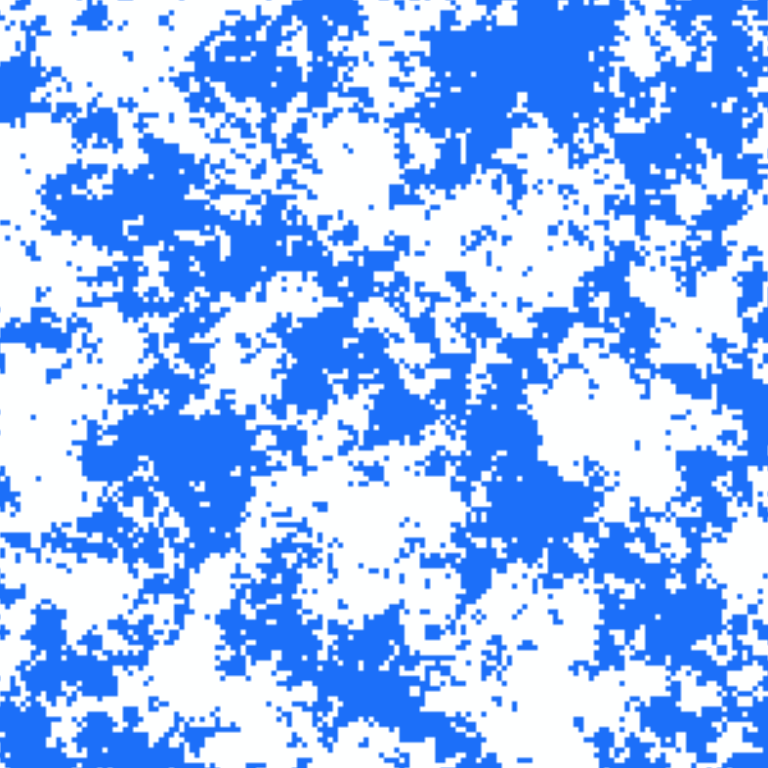
Reproduce this texture procedurally as a Shadertoy shader.

```glsl
// Blue and white speckle: a rough fractal noise field is cut at a threshold
// on a coarse square grid, so ragged patches and single-cell specks appear.
// Neighbouring cells are joined by a short linear ramp for soft edges.

const vec3 BLUE = vec3(0.108, 0.437, 0.975);
const vec3 WHITE = vec3(0.995, 1.0, 1.0);
const float CELLS = 150.0;       // grid cells across the canvas
const float EDGE_WIDTH = 0.52;   // ramp between cells, in cells
const float PATCH_FREQ = 4.6;    // lattice cells of the broadest octave
const int OCTAVES = 5;
const float LACUNARITY = 1.9;
const float PERSISTENCE = 0.93;  // near one keeps the patches ragged
const float GRAIN = 0.51;        // independent noise per cell
const float WHITE_BIAS = 0.027;  // tips the balance towards white
const mat2 TURN = mat2(0.8, 0.6, -0.6, 0.8);

// Integer hash of a lattice point and a layer number, each result in 0..1
vec2 hash2(vec2 point, int layer) {
    uvec3 v = uvec3(ivec3(ivec2(point), layer)) * 1664525u + 1013904223u;
    v.x += v.y * v.z;
    v.y += v.z * v.x;
    v.z += v.x * v.y;
    v ^= v >> 16u;
    v.x += v.y * v.z;
    v.y += v.z * v.x;
    return vec2(v.xy >> 8u) / 16777216.0;
}

// Contribution of one lattice corner: unit gradient dotted with the offset
float cornerSlope(vec2 corner, vec2 offset, int layer) {
    vec2 gradient = hash2(corner, layer) - 0.5;
    return dot(gradient * inversesqrt(dot(gradient, gradient) + 1e-6), offset);
}

float gradientNoise(vec2 p, int layer) {
    vec2 i = floor(p);
    vec2 f = p - i;
    vec2 u = f * f * f * (f * (f * 6.0 - 15.0) + 10.0);
    vec2 e = vec2(1.0, 0.0);
    float low = mix(cornerSlope(i, f, layer),
                    cornerSlope(i + e.xy, f - e.xy, layer), u.x);
    float high = mix(cornerSlope(i + e.yx, f - e.yx, layer),
                     cornerSlope(i + e.xx, f - e.xx, layer), u.x);
    return mix(low, high, u.y);
}

// 1.0 for a white cell, 0.0 for a blue one
float cellIsWhite(vec2 cell) {
    vec2 p = (cell + 0.5) / CELLS * PATCH_FREQ + 0.37;
    float field = WHITE_BIAS + GRAIN * (hash2(cell, 17).x - 0.5);
    float amplitude = 1.0;
    for (int octave = 0; octave < OCTAVES; octave++) {
        field += amplitude * gradientNoise(p, octave + 1);
        p = TURN * p * LACUNARITY + 0.29;
        amplitude *= PERSISTENCE;
    }
    return step(0.0, field);
}

void mainImage(out vec4 fragColor, in vec2 fragCoord) {
    // Position between the centres of the four nearest cells
    vec2 p = fragCoord / iResolution.y * CELLS - 0.5;
    vec2 cell = floor(p);
    vec2 ramp = clamp((p - cell - 0.5) / EDGE_WIDTH + 0.5, 0.0, 1.0);

    // Blend the four cells across the narrow ramp
    vec2 e = vec2(1.0, 0.0);
    float low = mix(cellIsWhite(cell), cellIsWhite(cell + e.xy), ramp.x);
    float high = mix(cellIsWhite(cell + e.yx), cellIsWhite(cell + e.xx), ramp.x);
    float whiteness = mix(low, high, ramp.y);

    fragColor = vec4(mix(BLUE, WHITE, whiteness), 1.0);
}
```
